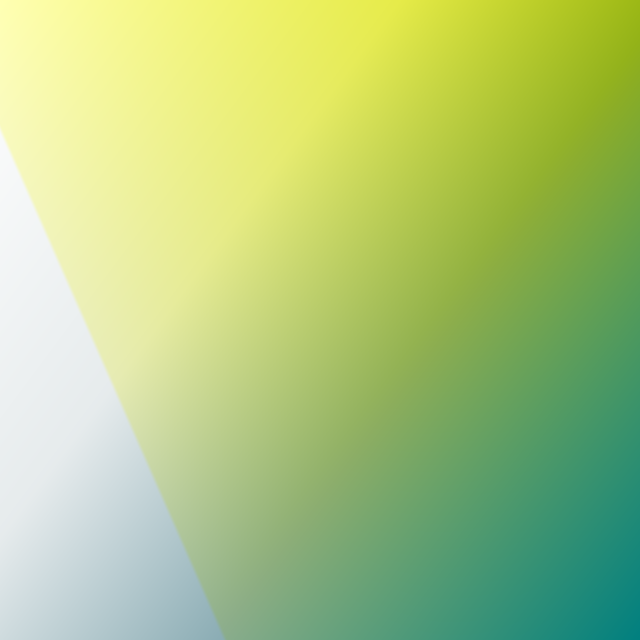
Reproduce this background procedurally as a Shadertoy shader.

```glsl
// A soft diagonal sweep from white through pale grey to deep teal, with a
// translucent yellow sheet laid over everything right of a slanted edge.
// The sheet absorbs blue: more toward the upper right, none in the teal corner.

const vec3 WHITE = vec3(1.0);
const vec3 PALE_GREY = vec3(0.902, 0.922, 0.927);
const vec3 MIST_BLUE = vec3(0.55, 0.68, 0.71);
const vec3 TEAL = vec3(0.0, 0.5, 0.5);

const vec2 SWEEP_AXIS = vec2(0.80, 0.595);
const vec2 SHEET_NORMAL = vec2(0.915, -0.403);
const float SHEET_EDGE = -0.081;
const float EDGE_SOFTNESS = 0.004;

// Position of t between a and b, limited to 0..1
float ramp(float a, float b, float t) {
    return clamp((t - a) / (b - a), 0.0, 1.0);
}

// Four-stop gradient running from the upper left to the lower right
vec3 sweepColor(float t) {
    vec3 color = mix(WHITE, PALE_GREY, ramp(0.0, 0.358, t));
    color = mix(color, MIST_BLUE, ramp(0.358, 0.62, t));
    return mix(color, TEAL, ramp(0.62, 1.0, t));
}

// Share of blue light absorbed by the sheet
float sheetAbsorption(float across, float along) {
    float density = 0.30 + 0.76 * across - 0.13 * across * across;
    float fade = 1.0 - ramp(0.6, 1.0, along);
    return clamp(density * fade, 0.0, 1.0);
}

void mainImage(out vec4 fragColor, in vec2 fragCoord) {
    // Canvas units measured from the upper left
    vec2 uv = fragCoord / iResolution.xy;
    vec2 p = vec2(uv.x, 1.0 - uv.y);

    float along = dot(p, SWEEP_AXIS) / (SWEEP_AXIS.x + SWEEP_AXIS.y);
    float across = dot(p, SHEET_NORMAL);

    // Background sweep, then the yellow sheet with its soft edge
    vec3 color = sweepColor(along);
    float cover = smoothstep(-EDGE_SOFTNESS, EDGE_SOFTNESS, across - SHEET_EDGE);
    color.b *= 1.0 - cover * sheetAbsorption(across, along);

    fragColor = vec4(color, 1.0);
}
```
